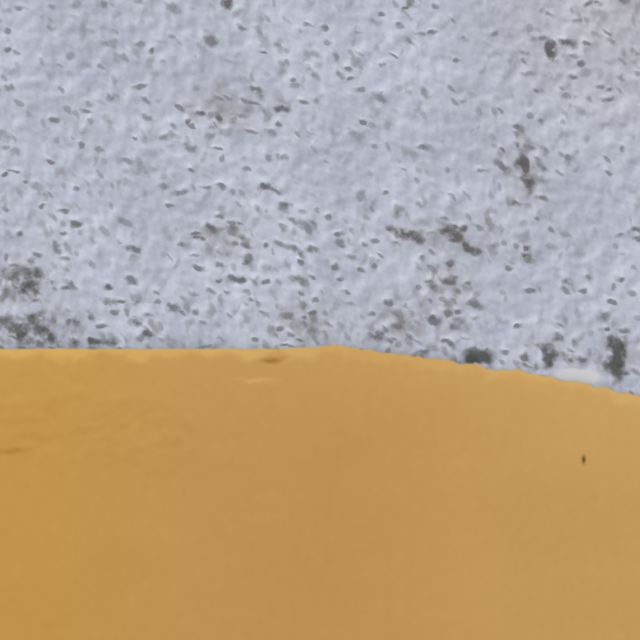
This texture is drawn by a Shadertoy shader. Its source:

```glsl
vec2 hash2(vec2 p) {
    vec3 q = fract(p.xyx * vec3(0.1031, 0.1030, 0.0973));
    q += dot(q, q.yzx + 33.33);
    return fract((q.xx + q.yz) * q.zy);
}

float gradientNoise(vec2 p) {
    vec2 i = floor(p), f = fract(p);
    vec2 u = f * f * f * (f * (f * 6.0 - 15.0) + 10.0);
    vec2 o = vec2(1, 0);
    float a = dot(hash2(i) * 2.0 - 1.0, f);
    float b = dot(hash2(i + o) * 2.0 - 1.0, f - o);
    float c = dot(hash2(i + o.yx) * 2.0 - 1.0, f - o.yx);
    float d = dot(hash2(i + 1.0) * 2.0 - 1.0, f - 1.0);
    return mix(mix(a, b, u.x), mix(c, d, u.x), u.y);
}

float fbm(vec2 p) {
    float sum = 0.0, amp = 1.0;
    for (int i = 0; i < 3; i++) {
        sum += amp * gradientNoise(p);
        p = mat2(1.6, 1.2, -1.2, 1.6) * p + 17.3;
        amp *= 0.5;
    }
    return sum;
}

// Soft ellipse falloff, tilted by an angle
float blob(vec2 p, vec2 center, vec2 radius, float angle) {
    float c = cos(angle), s = sin(angle);
    vec2 q = mat2(c, -s, s, c) * (p - center) / radius;
    return exp(-dot(q, q));
}

// Scattered soft pits: x is the dark hollow, y its lit rim
vec2 pits(vec2 p, float cells, float density, float rough) {
    vec2 g = p * cells, id = floor(g), result = vec2(0);
    for (int j = -1; j <= 1; j++)
    for (int i = -1; i <= 1; i++) {
        vec2 cell = id + vec2(i, j);
        vec2 r = hash2(cell + cells), s = hash2(cell + cells + 71.7);
        vec2 q = g - cell - 0.15 - 0.7 * r;
        float angle = -0.65 + (s.x - 0.5) * 1.4;
        vec2 radius = vec2(0.3 + 0.27 * s.y, 0.18 + 0.13 * r.x);
        float present = smoothstep(0.0, 0.35, density - hash2(cell + 133.1).x);
        float shade = present * (0.35 + 0.65 * s.x);
        float hollow = blob(q, vec2(0), radius, angle);
        result.x = max(result.x, shade * smoothstep(0.1, 1.0, hollow * (1.0 + rough)));
        result.y = max(result.y, shade * blob(q, vec2(-0.16, 0.34), radius * 0.9, angle));
    }
    return result;
}

float edgeHeight(float x) {
    return 0.455 - 0.073 * pow(max(x - 0.5, 0.0) * 2.0, 1.5)
        + 0.005 * blob(vec2(x, 0), vec2(0.53, 0), vec2(0.06, 1), 0.0)
        + (0.002 + 0.007 * smoothstep(0.4, 0.7, x)) * fbm(vec2(x * 24.0, 3.0));
}

// Center and radius of worn areas, deep cracks and grime
const vec4 stains[11] = vec4[11](
    vec4(0.03, 0.56, 0.05, 0.04), vec4(0.05, 0.49, 0.08, 0.035),
    vec4(0.35, 0.83, 0.06, 0.04), vec4(0.35, 0.63, 0.05, 0.03),
    vec4(0.48, 0.49, 0.05, 0.04), vec4(0.63, 0.49, 0.06, 0.04),
    vec4(0.70, 0.54, 0.04, 0.05), vec4(0.71, 0.63, 0.08, 0.03),
    vec4(0.82, 0.73, 0.04, 0.06), vec4(0.87, 0.45, 0.05, 0.025),
    vec4(0.97, 0.45, 0.04, 0.035));
const vec4 cracks[6] = vec4[6](
    vec4(0.862, 0.92, 0.011, 0.022), vec4(0.82, 0.735, 0.010, 0.038),
    vec4(0.72, 0.625, 0.045, 0.010), vec4(0.635, 0.635, 0.035, 0.009),
    vec4(0.825, 0.605, 0.009, 0.018), vec4(0.355, 0.995, 0.010, 0.012));
const float tilts[6] = float[6](0.35, 0.3, -0.65, -0.3, 0.0, 0.0);
const vec4 grime[6] = vec4[6](
    vec4(0.745, 0.441, 0.035, 0.014), vec4(0.963, 0.44, 0.020, 0.045),
    vec4(0.855, 0.445, 0.014, 0.022), vec4(0.05, 0.485, 0.08, 0.035),
    vec4(0.04, 0.56, 0.045, 0.035), vec4(0.13, 0.465, 0.07, 0.012));

vec3 plaster(vec2 p, float above) {
    float wear = 0.0, crack = 0.0, moss = 0.0;
    float broad = fbm(p * 6.0 + 4.0);
    float grain = fbm(p * 48.0);
    float rough = fbm(p * 65.0 + 9.0);
    float relief = fbm(p * 38.0 + vec2(-0.24, 0.28)) - fbm(p * 38.0);
    vec2 warped = p + 0.007 * vec2(fbm(p * 36.0), fbm(p * 36.0 + 31.0));
    for (int i = 0; i < 11; i++)
        wear = max(wear, blob(p, stains[i].xy, stains[i].zw, 0.0));
    for (int i = 0; i < 6; i++) {
        crack = max(crack, blob(warped, cracks[i].xy, cracks[i].zw, tilts[i]));
        moss = max(moss, (i < 3 ? 1.0 : 0.68) * blob(warped, grime[i].xy, grime[i].zw, 0.0));
    }

    vec3 col = mix(vec3(0.69, 0.705, 0.76), vec3(0.735, 0.75, 0.805), smoothstep(-0.4, 0.4, broad));
    col = mix(col, vec3(0.70, 0.68, 0.70), 0.5 * smoothstep(0.65, 1.0, p.x) * smoothstep(0.7, 1.0, p.y));
    col += 0.035 * grain - 0.1 * relief;
    col = mix(col, vec3(0.58, 0.56, 0.55), wear * smoothstep(-0.2, 0.6, grain + 0.2 * wear) * 0.6);

    // Pits cluster in worn areas and along the lower margin
    float density = 0.42 + 0.35 * broad + 0.5 * wear + 0.2 * exp(-above * 14.0);
    vec2 small = pits(warped, 54.0, density, rough);
    vec2 large = pits(warped + 0.37, 34.0, density - 0.15, rough);
    col += 0.07 * max(small.y, large.y);
    col = mix(col, vec3(0.42, 0.42, 0.44), 0.8 * small.x);
    col = mix(col, vec3(0.36, 0.36, 0.37), 0.85 * large.x);

    // Broken shadows, cracks and moss
    float scuff = smoothstep(0.1, 0.8, gradientNoise(mat2(30, 48, 24, -30) * warped) + 0.3 * rough + 0.25 * wear);
    col = mix(col, vec3(0.48, 0.47, 0.49), 0.55 * scuff);
    col = mix(col, vec3(0.35, 0.34, 0.34), 0.8 * smoothstep(0.2, 1.0, crack * (1.0 + rough)));
    col = mix(col, vec3(0.27, 0.28, 0.27), 0.8 * smoothstep(0.3, 0.95, moss + 0.7 * grain * sqrt(moss)));
    float flake = blob(p, vec2(0.905, 0.412), vec2(0.045, 0.014), -0.1);
    return mix(col, vec3(0.80, 0.80, 0.81), smoothstep(0.3, 0.65, flake + 0.15 * grain));
}

vec3 ochre(vec2 p, float below) {
    vec3 col = mix(vec3(0.755, 0.575, 0.305), vec3(0.745, 0.57, 0.325), smoothstep(0.0, 0.4, p.x));
    col = mix(col, vec3(0.76, 0.595, 0.355), smoothstep(0.5, 0.95, p.x));
    col += vec3(0.03, 0.035, 0.03) * exp(-below * 14.0);
    col += 0.014 * fbm(p * vec2(5, 8)) + 0.01 * fbm(p * 60.0);
    float ridge = fbm(p * vec2(16, 28) + vec2(0, 0.3)) - fbm(p * vec2(16, 28));
    col += 0.035 * ridge * blob(p, vec2(0.15, 0.33), vec2(0.2, 0.08), -0.15);

    // Raised paint lip and its small shadows
    float lip = smoothstep(0.022, 0.002, below + 0.02 * fbm(p * 22.0));
    col += vec3(0.05, 0.06, 0.045) * lip * (1.0 - 0.6 * smoothstep(0.4, 0.6, p.x));
    vec2 q = p + 0.006 * fbm(p * 40.0);
    col -= 0.13 * blob(q, vec2(0.425, 0.438), vec2(0.018, 0.004), 0.1);
    col += 0.05 * blob(q, vec2(0.4, 0.406), vec2(0.03, 0.004), -0.05);
    col -= 0.06 * blob(q, vec2(0.02, 0.296), vec2(0.025, 0.004), 0.1);
    return mix(col, vec3(0.36, 0.25, 0.12), 0.85 * blob(p, vec2(0.912, 0.282), vec2(0.003, 0.006), 0.0));
}

void mainImage(out vec4 fragColor, in vec2 fragCoord) {
    vec2 uv = fragCoord / iResolution.xy;
    float height = uv.y - edgeHeight(uv.x);
    float soft = max(0.003, 1.0 / iResolution.y);
    vec3 wall = plaster(uv, max(height, 0.0));
    wall *= 1.0 - 0.15 * exp(-max(height, 0.0) * 150.0);
    vec3 col = mix(ochre(uv, max(-height, 0.0)), wall, smoothstep(-soft, soft, height));
    fragColor = vec4(col, 1.0);
}
```
